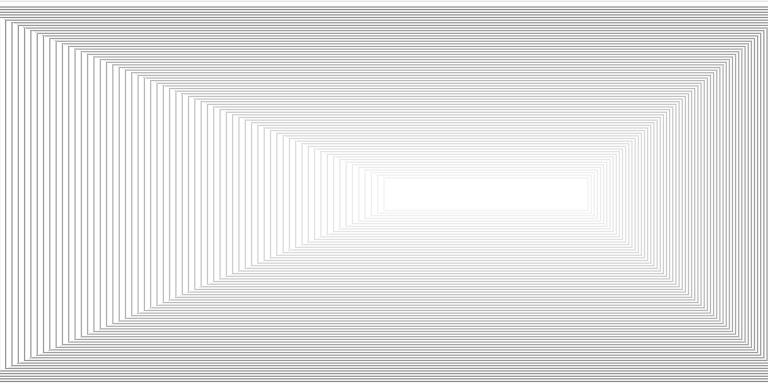
Give the GLSL for this background, as a Shadertoy shader.

```glsl
#define INNER_MIN vec2(1.0, 0.4518)
#define INNER_MAX vec2(1.5312, 0.5365)
#define STEP_LEFT 0.01642
#define STEP_RIGHT 0.00818
#define STEP_VERTICAL 0.00685
#define RING_COUNT 65.0
#define LINE_WIDTH 0.0021
#define INK_INNER 0.08
#define INK_OUTER 0.70
#define RIM_HEIGHT 0.997
#define RIM_INK 0.18
#define FILTER_TAPS 4

// Total line width from the first ring out to position u, in ring steps
float inkIntegral(float u, float width) {
    u = clamp(u, 0.0, RING_COUNT + 1.0);
    return floor(u) * width + min(fract(u), width);
}

// Share of one pixel that the ring lines cover, with a soft tent filter
float lineCoverage(float ring, float width, float pixel) {
    float covered = 0.0;
    for (int i = 0; i < FILTER_TAPS; i++) {
        float offset = (float(i) + 0.5) / float(FILTER_TAPS) - 0.5;
        float u = ring + 0.5 * width + offset * pixel;
        covered += inkIntegral(u + 0.5 * pixel, width)
                 - inkIntegral(u - 0.5 * pixel, width);
    }
    return covered / (pixel * float(FILTER_TAPS));
}

void mainImage(out vec4 fragColor, in vec2 fragCoord) {
    // The canvas spans 2 by 1 units
    vec2 pixelSize = vec2(2.0, 1.0) / iResolution.xy;
    vec2 p = fragCoord * pixelSize;

    // Ring number along each axis, with uneven steps left and right
    vec2 outside = max(INNER_MIN - p, p - INNER_MAX);
    float stepX = p.x < 0.5 * (INNER_MIN.x + INNER_MAX.x) ? STEP_LEFT : STEP_RIGHT;
    vec2 steps = vec2(stepX, STEP_VERTICAL);
    vec2 rings = outside / steps;

    // The farther axis decides which side of the frame is drawn
    bool onSide = rings.x > rings.y;
    float ring = onSide ? rings.x : rings.y;
    float spacing = onSide ? steps.x : steps.y;
    float pixel = onSide ? pixelSize.x : pixelSize.y;

    // Lines darken toward the outer rings
    float depth = clamp(ring / RING_COUNT, 0.0, 1.0);
    float ink = mix(INK_INNER, INK_OUTER, depth);
    ink *= lineCoverage(ring, LINE_WIDTH / spacing, pixel / spacing);

    // Pale line along the upper rim
    float rimDistance = abs(p.y - RIM_HEIGHT);
    float rim = clamp(0.5 + (0.5 * LINE_WIDTH - rimDistance) / pixelSize.y, 0.0, 1.0);
    ink = max(ink, RIM_INK * rim);

    fragColor = vec4(vec3(1.0 - ink), 1.0);
}
```
